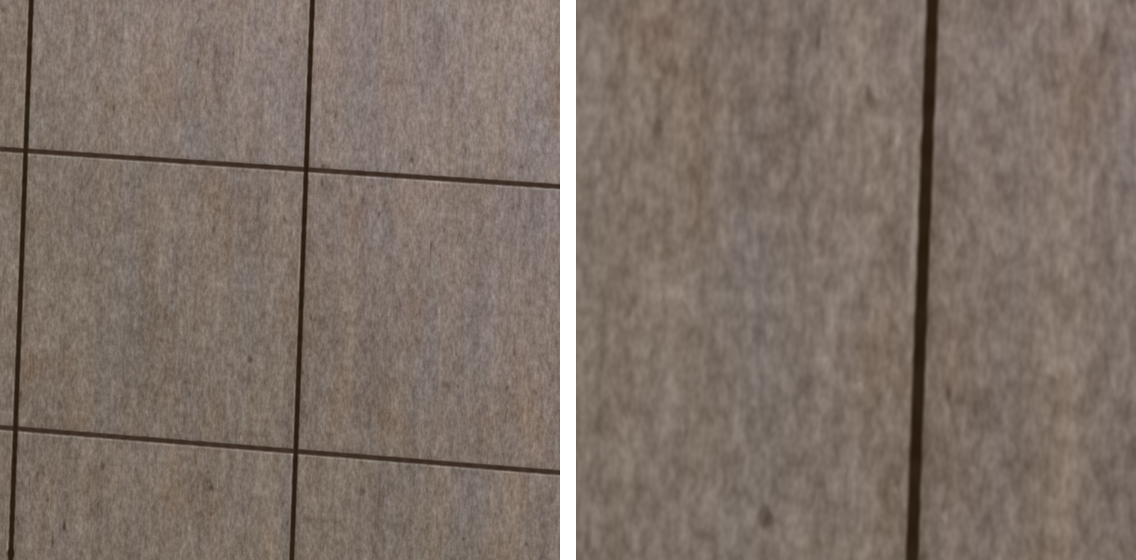
Left, the full canvas; right, a detail of the centre.
Give the GLSL for this texture, as a WebGL 2 fragment shader.

```glsl
#version 300 es
precision highp float;
// Large stone floor tiles on a slightly skewed two by two grid, cut by thin
// dark joints. Stretched gradient noise gives each tile its own vertical
// streaks, grain, flecks and warm stains; broad light falls from upper right.
uniform vec2 u_resolution;
out vec4 fragColor;

vec2 hash2(vec2 p) {
    vec3 q = fract(vec3(p.xyx) * vec3(0.1031, 0.1030, 0.0973));
    q += dot(q, q.yzx + 33.33);
    return fract((q.xx + q.yz) * q.zy);
}

float corner(vec2 cell, vec2 offset) {
    float angle = 6.2832 * hash2(cell).x;
    return dot(vec2(cos(angle), sin(angle)), offset);
}

// Gradient noise, roughly -0.7 to 0.7
float noise(vec2 p) {
    vec2 i = floor(p), f = fract(p);
    vec2 w = f * f * f * (f * (f * 6.0 - 15.0) + 10.0);
    vec2 e = vec2(1.0, 0.0);
    return mix(mix(corner(i, f), corner(i + e, f - e), w.x),
               mix(corner(i + e.yx, f - e.yx), corner(i + 1.0, f - 1.0), w.x), w.y);
}

float fbm(vec2 p) {
    float sum = 0.0, gain = 0.6;
    for (int i = 0; i < 4; i++) {
        sum += gain * noise(p);
        p = p * 2.03 + 17.3;
        gain *= 0.55;
    }
    return sum;
}

// Skewed tile coordinates: x to the right, y downward, one unit per tile
vec2 tileCoords(vec2 p) {
    float down = 1.0 - p.y;
    return vec2((p.x - 0.056 + 0.037 * down) / 0.502,
                (down - 0.266 - 0.067 * p.x) / (0.497 + 0.014 * p.x));
}

vec3 stone(vec2 p, vec2 grid) {
    vec2 tile = floor(grid);
    vec2 seed = hash2(tile + 11.0);
    vec2 q = grid + seed * 37.0 + 50.0;

    // Broad light and a small shift of tone per tile
    float light = 0.045 * (p.y - 0.5) + 0.035 * (p.x - 0.5) + 0.016 * (seed.x - 0.5);
    vec3 color = vec3(0.495, 0.447, 0.407) + light;
    color += vec3(0.012, 0.006, 0.022) * smoothstep(0.7, 1.5, p.x + p.y);

    // Warm and cool bands along the tile, and blotchy brown stains
    float band = fbm(q * vec2(7.0, 1.3));
    color += band * vec3(0.050, 0.022, -0.012);
    float stain = smoothstep(0.05, 0.55, fbm(q * vec2(4.0, 2.6) + 90.0));
    stain += 0.7 * exp(-pow((p.x - 0.55) / 0.045, 2.0) - pow((p.y - 0.40) / 0.17, 2.0));
    color -= stain * vec3(0.022, 0.037, 0.050);

    // Vertical streaks, then short grain
    color += 0.060 * fbm(q * vec2(15.0, 1.8) + 31.0);
    color += 0.068 * noise(q * vec2(38.0, 15.0) + 7.0);
    color += 0.080 * noise(q * vec2(85.0, 42.0));
    color += 0.045 * noise(q * vec2(150.0, 95.0) + 3.0);

    // Sparse dark pores, gathered in streaks, and pale chips
    float cluster = smoothstep(-0.2, 0.4, noise(q * vec2(9.0, 2.5) + 61.0));
    float pore = smoothstep(0.30, 0.62, noise(q * vec2(48.0, 22.0) + 13.0));
    float chip = smoothstep(0.36, 0.62, noise(q * vec2(62.0, 34.0) + 43.0));
    color -= 0.11 * pore * cluster;
    return color + chip * vec3(0.050, 0.052, 0.055);
}

void main() {
    vec2 p = gl_FragCoord.xy / u_resolution;
    float pixel = 1.0 / min(u_resolution.x, u_resolution.y);
    vec2 grid = tileCoords(p);
    vec3 color = stone(p, grid);

    // Signed distance to the nearest joints, in canvas units
    vec2 side = (fract(grid + 0.5) - 0.5) * vec2(0.502, 0.503);
    vec2 wobble = 0.0008 * vec2(noise(vec2(p.y * 60.0, 2.0)), noise(vec2(p.x * 60.0, 8.0)));
    float worn = smoothstep(0.25, 0.0, p.y) * smoothstep(0.15, 0.0, p.x);
    wobble.x += 0.004 * worn * max(noise(vec2(p.y * 45.0, 5.0)), 0.0);
    vec2 dist = abs(side) - wobble;

    // Soft shade around each joint and a pale worn lip on one edge
    vec2 shade = exp(-pow(dist / 0.010, vec2(2.0)));
    color *= 1.0 - 0.07 * max(shade.x, shade.y);
    vec2 lip = exp(-pow((side - vec2(-0.0065, 0.0070)) / 0.0020, vec2(2.0)));
    color += 0.055 * lip.x * (0.7 + noise(vec2(p.y * 25.0, 4.0)));
    color += 0.085 * lip.y * (0.8 + noise(vec2(p.x * 25.0, 6.0)));

    // Joints: upright ones are darker than the level ones
    vec2 joint = 1.0 - smoothstep(vec2(0.0018), vec2(0.0046 + pixel), dist);
    vec3 levelColor = vec3(0.235, 0.180, 0.145) + 0.04 * noise(p * 70.0);
    vec3 uprightColor = vec3(0.165, 0.115, 0.070) + 0.03 * noise(p * 70.0 + 20.0);
    color = mix(color, levelColor, joint.y);
    color = mix(color, uprightColor, joint.x);

    fragColor = vec4(clamp(color, 0.0, 1.0), 1.0);
}
```
